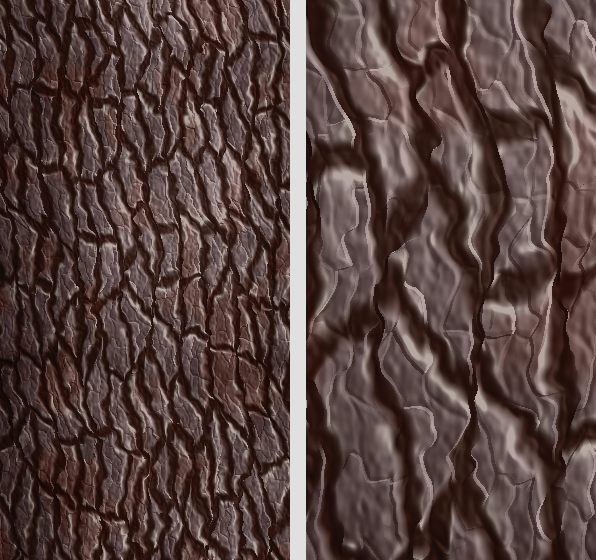
Left, the full canvas; right, a detail of the centre.
This texture is drawn by a Shadertoy shader. Its source:

```glsl
// Rugged conifer bark: long leaning plates split by dark furrows, covered in flakes.
// Stretched cellular noise, warped by layered sines, builds a relief that is lit
// from the upper right; the lit value is then mapped to warm brown-grey tones.

const vec2  PLATE_SCALE = vec2(26.0, 8.5);    // plates per canvas height
const vec2  FLAKE_SCALE = vec2(66.0, 25.0);   // flakes per canvas height
const float LEAN        = 0.11;               // sideways drift of the plates
const float FURROW_SOFT = 0.009;              // width of the furrow walls
const vec2  LIGHT_STEP  = vec2(0.0018, 0.0013);
const float RELIEF      = 4.5;
const float MID_TONE    = 0.255;
const float CONTRAST    = 0.49;
const vec3  BARK_TINT   = vec3(0.0, 0.066, 0.088);  // taken off the grey tone
const vec3  RUST_TINT   = vec3(-0.015, 0.030, 0.030);
const vec3  LILAC_TINT  = vec3(0.0, 0.004, -0.016);
const vec3  CRUST_TINT  = vec3(0.0, -0.012, 0.008);

struct Bark { float height, plate, edge, flake, grit; };

vec2 hash2(vec2 p) {
    vec3 q = fract(p.xyx * vec3(0.1031, 0.1030, 0.0973));
    q += dot(q, q.yzx + 33.33);
    return fract((q.xx + q.yz) * q.zy);
}

float noise(vec2 p) {
    vec2 i = floor(p), f = fract(p);
    f = f * f * (3.0 - 2.0 * f);
    vec2 e = vec2(1.0, 0.0);
    return mix(mix(hash2(i).x, hash2(i + e).x, f.x),
               mix(hash2(i + e.yx).x, hash2(i + e.xx).x, f.x), f.y);
}

// x: distance to the cell border in canvas units, y: random value of the cell
vec2 cells(vec2 p, vec2 scale) {
    vec2 q = p * scale, base = floor(q), near1 = vec2(9.0), near2 = vec2(9.0);
    float id = 0.0;
    for (int j = -1; j <= 1; j++)
    for (int i = -1; i <= 1; i++) {
        vec2 cell = base + vec2(i, j);
        vec2 r = cell + 0.1 + 0.8 * hash2(cell) - q;
        if (dot(r, r) < dot(near1, near1)) {
            near2 = near1;
            near1 = r;
            id = hash2(cell + 71.7).y;
        } else if (dot(r, r) < dot(near2, near2)) {
            near2 = r;
        }
    }
    float gap = 0.5 * (dot(near2, near2) - dot(near1, near1));
    return vec2(gap / length((near2 - near1) * scale), id);
}

// Layered sines bend the plates, noise makes their outlines ragged
vec2 warp(vec2 p) {
    p.x += LEAN * p.y;
    float freq = 17.0, amp = 0.011;
    for (int k = 0; k < 4; k++) {
        p += amp * vec2(0.7, 1.0) * sin(freq * p.yx + vec2(1.7, 4.1) * float(k + 1));
        freq *= 2.1;
        amp *= 0.45;
    }
    p.x += 0.009 * (noise(p * vec2(55.0, 48.0)) - 0.5);
    p.x += 0.005 * (noise(p * vec2(140.0, 110.0) + 9.0) - 0.5);
    p.y += 0.014 * (noise(p * vec2(90.0, 60.0) + 31.0) - 0.5);
    return p;
}

Bark bark(vec2 point) {
    vec2 p = warp(point);
    vec2 plate = cells(p, PLATE_SCALE);
    vec2 flake = cells(p + 0.37, FLAKE_SCALE);
    Bark b;
    float furrow = 0.0045 * noise(p * vec2(30.0, 9.0) + 5.0);
    b.edge = plate.x - furrow;
    b.plate = smoothstep(0.0, FURROW_SOFT, b.edge);
    b.flake = mix(flake.y, plate.y, 0.35);
    b.grit = 0.55 * noise(point * vec2(120.0, 65.0))
           + 0.45 * noise(point * vec2(270.0, 170.0) + 17.0);
    float scale = smoothstep(0.0, 0.004, flake.x);
    b.height = b.plate * (0.75 + 0.5 * flake.y) + 0.16 * scale + 0.38 * b.grit;
    return b;
}

// Broad light over the trunk: dim left side, dark knotty band low down
float trunkShade(vec2 uv) {
    float shade = mix(-0.75, 0.32, smoothstep(-0.05, 0.5, uv.x));
    shade -= 0.25 * smoothstep(0.8, 1.0, uv.x);
    shade += 0.3 * (uv.y - 0.5) + 0.6 * (noise(uv * vec2(4.0, 7.0) + 3.0) - 0.5);
    float band = (uv.y - 0.34 - 0.025 * sin(uv.x * 7.0)) / 0.03;
    return shade - 0.4 * exp(-band * band);
}

void mainImage(out vec4 fragColor, in vec2 fragCoord) {
    vec2 p = fragCoord / iResolution.y;
    Bark b = bark(p);

    // Relief lighting
    float slope = RELIEF * (b.height - bark(p + LIGHT_STEP).height);
    float lit = slope / sqrt(1.0 + slope * slope);

    // Pale crust along plate rims, rust where the outer skin has come off
    float rim = b.plate * (1.0 - smoothstep(0.007, 0.016, b.edge));
    float crust = rim * smoothstep(0.48, 0.75, noise(p * vec2(105.0, 42.0) + 8.0));
    float rust = smoothstep(0.5, 0.8, noise(p * vec2(24.0, 13.0) + 40.0));
    rust = max(rust, 0.6 * (1.0 - b.plate)) * (1.0 - crust);

    // Tone
    float level = 1.5 * (b.plate - 0.58) + lit + 0.9 * (b.grit - 0.5)
                + 0.7 * (b.flake - 0.5) + 0.9 * crust - 0.1;
    level += trunkShade(fragCoord / iResolution.xy);
    float tone = MID_TONE * exp(CONTRAST * min(level, 2.1));

    // Colour
    vec3 tint = BARK_TINT + RUST_TINT * rust + CRUST_TINT * crust
              + LILAC_TINT * b.plate * (1.0 - rust);
    vec3 color = tone - tint * min(1.0, tone / 0.16);
    fragColor = vec4(clamp(color, 0.0, 1.0), 1.0);
}
```
